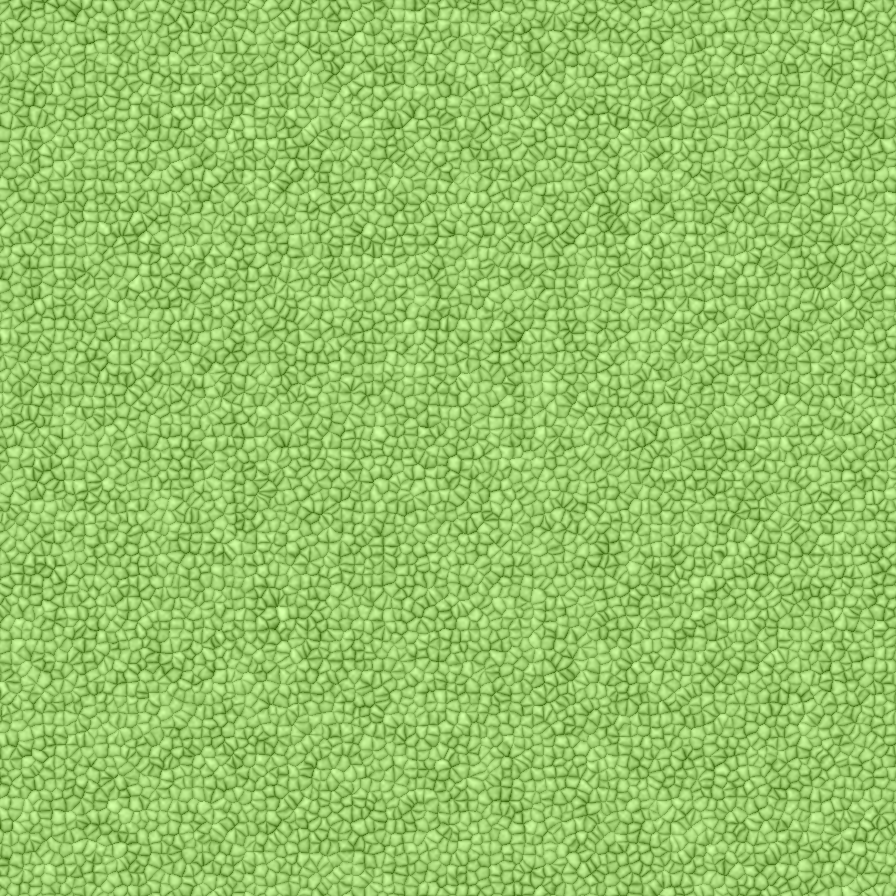
This texture is drawn by a Shadertoy shader. Its source:

```glsl
// Fine pebbled green leather: small rounded cells parted by soft dark creases.

#define CELLS 84.0                        // cells across the canvas height
#define JITTER 0.84                       // irregularity of the cell centres
#define WARP 0.30                         // bending of the creases, in cells
#define CREASE_SHARPNESS 6.0              // falloff of the crease shadow
#define CREASE_DEPTH 0.37                 // darkness of the creases
#define CREASE_SOFTNESS 0.035             // rounding at the crease bottom
#define RELIEF 0.13                       // strength of the side light
#define GRAIN 0.09                        // fine mottling on the cells
#define CELL_VARIATION 0.06               // brightness change between cells
#define TOP_COLOR vec3(0.745, 0.925, 0.565)
#define LIGHT_DIR vec2(-0.6, 0.8)

float hash(vec2 p) {
    return fract(sin(dot(p, vec2(127.1, 311.7))) * 43758.5453);
}

vec2 hash2(vec2 p) {
    return vec2(hash(p), hash(p + vec2(37.3, 17.9)));
}

float valueNoise(vec2 p) {
    vec2 cell = floor(p);
    vec2 f = fract(p);
    f = f * f * (3.0 - 2.0 * f);
    float bottom = mix(hash(cell), hash(cell + vec2(1, 0)), f.x);
    float top = mix(hash(cell + vec2(0, 1)), hash(cell + vec2(1, 1)), f.x);
    return mix(bottom, top, f.y);
}

vec2 cellCentre(vec2 cell) {
    return cell + 0.5 + JITTER * (hash2(cell) - 0.5);
}

// Returns the distance to the nearest border; also gives the nearest
// cell and the offset from its centre.
float cellBorder(vec2 p, out vec2 nearestCell, out vec2 offset) {
    vec2 home = floor(p);
    float nearest = 1e5;
    for (int y = -1; y <= 1; y++)
    for (int x = -1; x <= 1; x++) {
        vec2 cell = home + vec2(x, y);
        vec2 toPoint = p - cellCentre(cell);
        float d = dot(toPoint, toPoint);
        if (d < nearest) {
            nearest = d;
            nearestCell = cell;
            offset = toPoint;
        }
    }

    float border = 1.0;
    for (int y = -2; y <= 2; y++)
    for (int x = -2; x <= 2; x++) {
        if (x == 0 && y == 0) continue;
        vec2 toOther = cellCentre(nearestCell + vec2(x, y)) - p;
        vec2 between = toOther + offset;
        border = min(border, dot(0.5 * (toOther - offset), normalize(between)));
    }
    return border;
}

void mainImage(out vec4 fragColor, in vec2 fragCoord) {
    vec2 p = fragCoord / iResolution.y * CELLS;

    // Bend the plane so that the creases are not straight
    vec2 bend = vec2(valueNoise(p * 1.3 + 11.0), valueNoise(p * 1.3 + 53.0));
    vec2 cell, offset;
    float border = cellBorder(p + WARP * (bend - 0.5), cell, offset);

    // Creases of uneven depth
    float depth = CREASE_DEPTH * mix(0.65, 1.35, valueNoise(p * 0.9 + 91.0));
    float shade = -depth * exp(-CREASE_SHARPNESS * length(vec2(border, CREASE_SOFTNESS)));

    // Side light, cell tint and fine grain
    shade += RELIEF * dot(offset, LIGHT_DIR);
    shade += CELL_VARIATION * (hash(cell + 7.7) - 0.5);
    shade += GRAIN * (valueNoise(p * 3.2 + 29.0) - 0.5);

    fragColor = vec4(clamp(TOP_COLOR + shade, 0.0, 1.0), 1.0);
}
```
